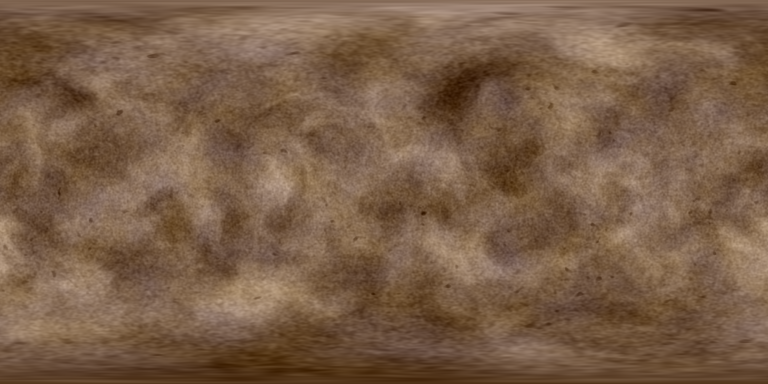
Reproduce this texture procedurally as a Shadertoy shader.

```glsl
#define BASE_COLOR vec3(0.493, 0.385, 0.295)
#define TONE_COLOR vec3(0.98, 1.0, 1.0)
#define TINT_COLOR vec3(0.2, 0.0, -1.0)
#define BLOTCH_SCALE 1.9
#define BLOTCH_CONTRAST 0.33
#define WARP_AMOUNT 0.55
#define GRAIN_SCALE 23.0
#define GRAIN_CONTRAST 0.11
#define FLECK_DEPTH 0.16
#define TINT_CONTRAST 0.07

const float PI = 3.14159;

// Random gradient for a lattice cell
vec3 cellGradient(ivec3 cell) {
    uvec3 v = uvec3(cell) * 1664525u + 1013904223u;
    v.x += v.y * v.z; v.y += v.z * v.x; v.z += v.x * v.y;
    v ^= v >> 16u;
    v.x += v.y * v.z; v.y += v.z * v.x; v.z += v.x * v.y;
    return vec3(v >> 16u) / 32767.5 - 1.0;
}

// Gradient noise with quintic blending
float gradientNoise(vec3 p) {
    vec3 cell = floor(p);
    vec3 f = p - cell;
    vec3 s = f * f * f * (f * (f * 6.0 - 15.0) + 10.0);
    float sum = 0.0;
    for (int i = 0; i < 8; i++) {
        ivec3 corner = ivec3(i & 1, (i >> 1) & 1, i >> 2);
        vec3 c = vec3(corner);
        vec3 w = mix(1.0 - s, s, c);
        sum += w.x * w.y * w.z * dot(cellGradient(ivec3(cell) + corner), f - c);
    }
    return sum;
}

float fractalNoise(vec3 p, int octaves) {
    float sum = 0.0, amplitude = 1.0;
    for (int i = 0; i < octaves; i++) {
        sum += amplitude * gradientNoise(p);
        p = p * 2.03 + 17.3;
        amplitude *= 0.5;
    }
    return sum;
}

// Panorama coordinates to a point on the unit sphere
vec3 spherePoint(vec2 uv) {
    float lon = uv.x * 2.0 * PI;
    float lat = (uv.y - 0.5) * PI;
    return vec3(cos(lat) * cos(lon), sin(lat), cos(lat) * sin(lon));
}

void mainImage(out vec4 fragColor, in vec2 fragCoord) {
    vec3 p = spherePoint(fragCoord / iResolution.xy);

    // Soft, warped blotches
    vec3 q = p * BLOTCH_SCALE + 5.37;
    vec3 warp = vec3(fractalNoise(q + 11.2, 2),
                     fractalNoise(q + 27.6, 2),
                     fractalNoise(q + 43.9, 2));
    float tone = BLOTCH_CONTRAST * fractalNoise(q + WARP_AMOUNT * warp, 5);

    // Fine leathery grain
    vec3 g = p * GRAIN_SCALE + 61.4;
    tone += GRAIN_CONTRAST * (0.6 * gradientNoise(g) + gradientNoise(g * 2.1));

    // Sparse dark flecks, gathered in patches
    float fleck = smoothstep(0.25, 0.6, gradientNoise(g * 0.9 + 31.7));
    float patches = smoothstep(-0.1, 0.3, gradientNoise(p * 4.0 + 9.1));
    tone -= FLECK_DEPTH * fleck * patches;

    // Slow drift between warm and greyish brown
    float tint = TINT_CONTRAST * fractalNoise(p * 3.0 + 73.8, 3);

    vec3 color = BASE_COLOR + tone * TONE_COLOR + tint * TINT_COLOR;
    fragColor = vec4(clamp(color, 0.0, 1.0), 1.0);
}
```
